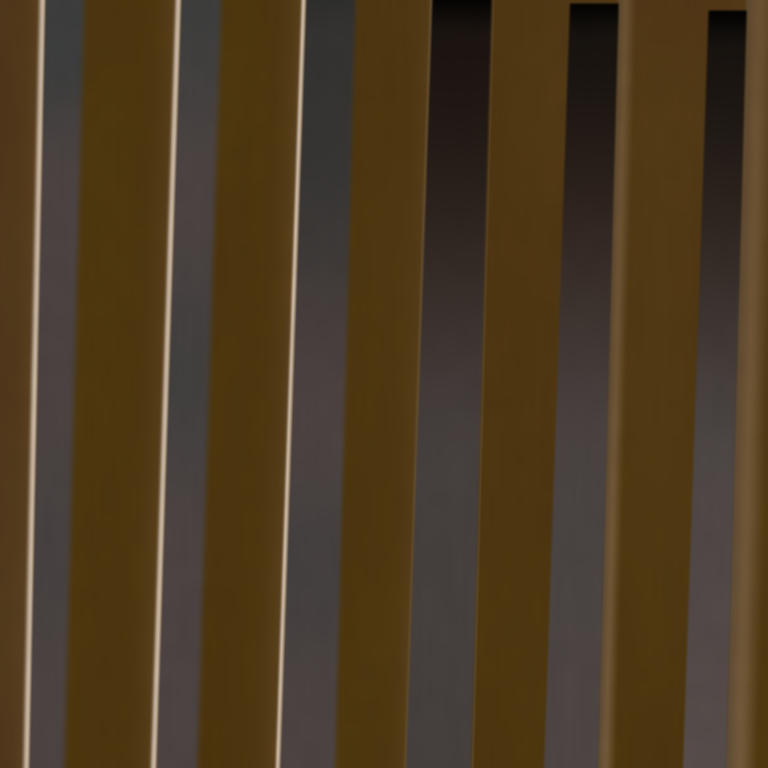
Give the GLSL for this pattern, as a Shadertoy shader.

```glsl
// Six leaning grey openings between brown slats, drawn in one loop.
// Each opening has its own width, depth shading and lit edges: pale lines
// on the left fade away while broad tan bevels grow towards the right.

float hash(vec2 p) {
    vec3 q = fract(p.xyx * vec3(0.1031, 0.1030, 0.0973));
    q += dot(q, q.yzx + 33.33);
    return fract((q.x + q.y) * q.z);
}

float noise(vec2 p) {
    vec2 cell = floor(p), f = fract(p);
    f = f * f * (3.0 - 2.0 * f);
    return mix(mix(hash(cell), hash(cell + vec2(1, 0)), f.x),
               mix(hash(cell + vec2(0, 1)), hash(cell + vec2(1, 1)), f.x), f.y);
}

float above(float d, float soft) {
    return smoothstep(-soft, soft, d);
}

float bump(float x, float spread) {
    return exp(-x * x / spread);
}

// Left edge of an opening: uneven spacing plus a lean that eases at the far left
float leftEdge(float i, float depth) {
    float drift = 0.0156 * bump(i - 3.1, 1.5) - 0.0045 * bump(i - 1.0, 0.25);
    float lean = 0.034 - 0.013 * exp(-2.0 * i);
    return 0.0586 + 0.1732 * i - drift - lean * depth;
}

float openingWidth(float i, float depth) {
    float taper = 0.0510 - 0.0008 * i;
    return taper + 0.0290 * bump(i - 3.0, 1.6)
         + depth * mix(-0.005, 0.0070, smoothstep(0.0, 2.0, i));
}

vec3 slatColor(vec2 uv) {
    vec3 color = mix(vec3(0.298, 0.210, 0.055), vec3(0.318, 0.218, 0.085),
                     uv.y * smoothstep(0.3, 0.9, uv.x));
    color = mix(vec3(0.310, 0.215, 0.105), color, smoothstep(0.0, 0.09, uv.x));
    return color + vec3(0.010, 0.014, 0.006) * (noise(uv * vec2(14.0, 6.0)) - 0.5);
}

// Cool and warm greys, sinking into brown shadow at the top of the right openings
vec3 openingColor(float i, float depth) {
    float warmth = noise(vec2(i * 7.3, depth * 4.0)) * 0.6 + depth * 0.4;
    vec3 color = mix(vec3(0.235, 0.238, 0.236), vec3(0.295, 0.262, 0.258),
                     smoothstep(0.1, 0.75, warmth));
    color += 0.04 * depth * smoothstep(3.0, 5.0, i);
    float shade = mix(0.36, 1.0, smoothstep(0.0, 0.62, depth));
    vec3 tint = mix(vec3(1.0, 0.78, 0.60), vec3(1.0, 0.98, 0.97), shade * shade);
    float header = smoothstep(-0.02, 0.05, depth - 0.012 * max(i - 3.5, 0.0));
    return color * mix(vec3(1.0), tint * shade * header, smoothstep(1.5, 3.0, i));
}

void mainImage(out vec4 fragColor, in vec2 fragCoord) {
    vec2 uv = fragCoord / iResolution.xy;
    float depth = 1.0 - uv.y;
    float soft = max(0.0029, 0.75 / iResolution.x);
    vec3 color = slatColor(uv);

    for (float i = 0.0; i < 6.0; i++) {
        float l = uv.x - leftEdge(i, depth);
        float r = l - openingWidth(i, depth);

        // Brown glow on the slat beside each pale line
        float lineLight = 1.0 - smoothstep(2.0, 3.8, i);
        float glow = exp(-abs(l) / 0.012) * above(-l, soft);
        color = mix(color, vec3(0.44, 0.32, 0.22), 0.7 * glow * lineLight);

        // Tan bevel on the right side, broader from one opening to the next
        float bevel = max(i - 2.75, 0.0) * 0.0155;
        float across = r / max(bevel, 0.003);
        float bevelMask = above(r + 0.001, soft) * (1.0 - smoothstep(0.45, 1.3, across));
        vec3 bevelColor = mix(vec3(0.38, 0.30, 0.21), vec3(0.44, 0.345, 0.225),
                              smoothstep(0.0, 0.5, across));
        float bevelLight = smoothstep(2.0, 4.2, i) * mix(0.75, 1.0, depth);
        color = mix(color, bevelColor, bevelMask * bevelLight);

        // Opening, closed by the header that slopes down to the right
        float rightSoft = mix(0.0070, 0.0029, smoothstep(1.0, 3.5, i));
        float opening = above(l, soft) * above(-r, max(rightSoft, soft))
                      * above(depth - (i - 3.5) * 0.0091, soft);
        color = mix(color, openingColor(i, depth), opening);

        // Pale lit line, thinner from one opening to the next
        float halfWidth = max(0.0044 - 0.00036 * i * i, 0.0);
        float paleLine = above(halfWidth - abs(l + halfWidth), soft);
        vec3 pale = mix(vec3(0.52, 0.43, 0.34), vec3(0.77, 0.70, 0.62),
                        smoothstep(-0.009, -0.003, l));
        pale = mix(pale, vec3(0.52, 0.45, 0.36), smoothstep(2.0, 3.0, i));
        float fade = mix(1.0, 0.7, depth * smoothstep(2.0, 3.0, i));
        color = mix(color, pale, paleLine * lineLight * fade);
    }

    // Faint vertical brushing and soft mottling
    float brushing = noise(uv * vec2(150.0, 9.0)) - 0.5;
    float mottling = noise(uv * vec2(50.0, 40.0)) - 0.5;
    color *= 1.0 + 0.02 * brushing + 0.03 * mottling;
    fragColor = vec4(color, 1.0);
}
```
